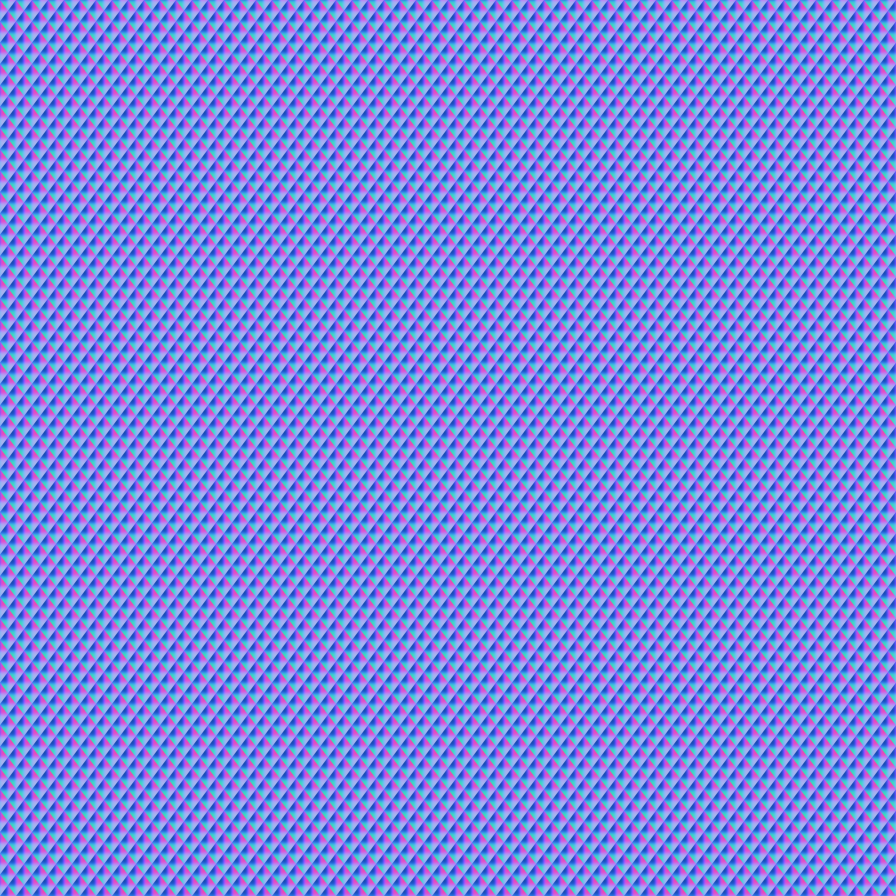
Write a Shadertoy shader that draws this texture map.

```glsl
// Tangent-space normal map of a staggered lattice of small soft diamond studs.

const vec2 DIAMONDS = vec2(56.0, 42.0);       // diamonds across, diamonds down
const vec2 UPPER_LEFT = vec2(-0.85, -0.42);   // encoded lean of each facet
const vec2 UPPER_RIGHT = vec2(0.86, -0.43);
const vec2 LOWER_LEFT = vec2(-0.55, 0.76);
const vec2 LOWER_RIGHT = vec2(0.32, 0.42);
const vec4 INSET = vec4(0.0, 0.0, 0.05, 0.0); // pulls a facet back to its side
const float CREASE = 9.0;                     // sharpness between facets
const float CORNER_FADE = 0.35;               // how much the corners level out
const int SAMPLES = 4;                        // smoothing samples per axis
const float PI = 3.14159;

// Position inside a diamond: x grows to the upper right, y to the upper left.
vec2 diamondCoord(vec2 p) {
    return fract(vec2(p.y + p.x, p.y - p.x));
}

// Facet leans blended by nearness to the four sides, fading at their ends.
vec2 studLean(vec2 cell, float crease) {
    vec4 sideDistance = vec4(1.0 - cell.y, 1.0 - cell.x, cell.x, cell.y) + INSET;
    vec4 weight = exp(-crease * sideDistance);
    weight /= dot(weight, vec4(1.0));
    vec2 alongSide = mix(vec2(1.0), sin(PI * cell), CORNER_FADE);
    weight *= alongSide.xyyx;
    return weight.x * UPPER_LEFT + weight.y * UPPER_RIGHT
         + weight.z * LOWER_LEFT + weight.w * LOWER_RIGHT;
}

// Packs a unit normal into colour.
vec3 encodeNormal(vec2 lean) {
    float height = sqrt(max(1.0 - dot(lean, lean), 0.0));
    return 0.5 + 0.5 * vec3(lean, height);
}

vec3 studColor(vec2 uv) {
    return encodeNormal(studLean(diamondCoord(uv * DIAMONDS), CREASE));
}

void mainImage(out vec4 fragColor, in vec2 fragCoord) {
    // Average over the pixel footprint to smooth the grooves
    vec3 color = vec3(0.0);
    for (int j = 0; j < SAMPLES; j++) {
        for (int i = 0; i < SAMPLES; i++) {
            vec2 offset = (vec2(i, j) + 0.5) / float(SAMPLES) - 0.5;
            color += studColor((fragCoord + offset) / iResolution.xy);
        }
    }
    fragColor = vec4(color / float(SAMPLES * SAMPLES), 1.0);
}
```
